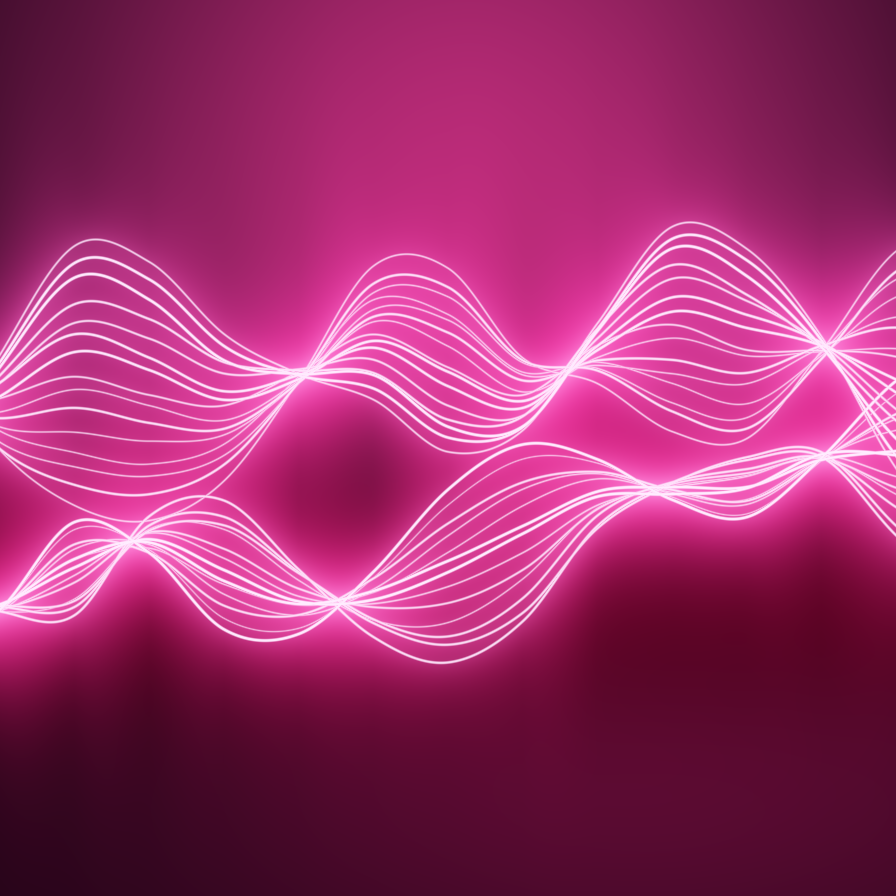
This background is drawn by a Shadertoy shader. Its source:

```glsl
// Two twisting ribbons of glowing strands over a magenta vignette.
// Each ribbon blends between two spline edges that cross at its pinches;
// summed strand distances give the lines, the hot cores and the wide halos.

const int STEPS = 12;                  // spline spans across the canvas
const int UPPER_STRANDS = 15;
const int LOWER_STRANDS = 13;
const float THIN_LINE = 0.0007;        // half widths of the strands
const float THICK_LINE = 0.0017;
const float WOBBLE = 0.005;            // looseness of the bundles
const float CORE_REACH = 0.012;        // falloff lengths of the light
const float GLOW_REACH = 0.034;
const float HALO_REACH = 0.075;

const vec3 ROSE = vec3(0.73, 0.17, 0.47);
const vec3 WINE = vec3(0.36, 0.045, 0.20);
const vec3 DARK_RED = vec3(0.32, 0.0, 0.10);
const vec3 SHADOW = vec3(0.09, 0.01, 0.07);
const vec3 CRIMSON = vec3(0.86, 0.02, 0.34);
const vec3 MAGENTA = vec3(0.86, 0.17, 0.58);
const vec3 HOT_PINK = vec3(1.0, 0.23, 0.70);
const vec3 PALE_PINK = vec3(1.0, 0.70, 0.96);
const vec3 STRAND_WHITE = vec3(1.0, 0.93, 1.0);

// Heights of both ribbon edges at even steps, one step beyond each side
const vec2 UPPER_EDGES[15] = vec2[15](
    vec2(0.453, 0.609), vec2(0.609, 0.495), vec2(0.727, 0.438),
    vec2(0.703, 0.424), vec2(0.625, 0.466), vec2(0.587, 0.573),
    vec2(0.557, 0.698), vec2(0.492, 0.698), vec2(0.516, 0.603),
    vec2(0.642, 0.577), vec2(0.751, 0.521), vec2(0.720, 0.508),
    vec2(0.620, 0.603), vec2(0.479, 0.717), vec2(0.388, 0.746));
const vec2 LOWER_EDGES[15] = vec2[15](
    vec2(0.271, 0.349), vec2(0.323, 0.319), vec2(0.415, 0.310),
    vec2(0.378, 0.419), vec2(0.297, 0.440), vec2(0.297, 0.368),
    vec2(0.365, 0.294), vec2(0.451, 0.262), vec2(0.499, 0.303),
    vec2(0.487, 0.408), vec2(0.447, 0.460), vec2(0.426, 0.490),
    vec2(0.486, 0.495), vec2(0.570, 0.404), vec2(0.622, 0.323));

float hash(float n) {
    return fract(sin(n * 12.99) * 4375.85);
}

// Catmull-Rom curve through four heights: xy = edges, zw = their slopes
vec4 edgeSpline(vec2 a, vec2 b, vec2 c, vec2 d, float f) {
    vec2 k1 = 0.5 * (c - a);
    vec2 k2 = a - 2.5 * b + 2.0 * c - 0.5 * d;
    vec2 k3 = 0.5 * (d - a) + 1.5 * (b - c);
    vec2 height = b + f * (k1 + f * (k2 + f * k3));
    vec2 slope = (k1 + f * (2.0 * k2 + 3.0 * f * k3)) * float(STEPS);
    return vec4(height, slope);
}

// Light of one ribbon: x = lines, y = core, z = glow, w = halo
vec4 ribbonLight(vec2 uv, vec4 edges, int count, float seed, float pixel) {
    float lines = 0.0;
    vec3 light = vec3(0.0);
    for (int i = 0; i < count; i++) {
        float t = float(i) / float(count - 1);
        float id = float(i) + seed;
        float phase = 6.2832 * hash(id);
        float freq = 12.0 + 7.0 * hash(id + 31.0);
        float height = mix(edges.x, edges.y, t)
                     + WOBBLE * sin(uv.x * freq + phase);
        float slope = mix(edges.z, edges.w, t)
                    + WOBBLE * freq * cos(uv.x * freq + phase);
        float dist = abs(uv.y - height) * inversesqrt(1.0 + slope * slope);

        float weight = hash(id + 7.0);
        float width = mix(THIN_LINE, THICK_LINE, weight);
        float line = 1.0 - smoothstep(width - pixel, width + pixel, dist);
        lines = max(lines, line * mix(0.72, 1.0, weight));
        light += exp(-dist / vec3(CORE_REACH, GLOW_REACH, HALO_REACH));
    }
    return vec4(lines, light / float(count));
}

// Rose light above, wine below, fading to dark corners
vec3 backdrop(vec2 uv) {
    vec2 fromTop = (uv - vec2(0.52, 0.76)) / vec2(0.62, 0.75);
    vec2 fromBase = (uv - vec2(0.72, 0.15)) / vec2(0.70, 0.34);
    vec3 upper = mix(SHADOW, ROSE, exp(-1.55 * dot(fromTop, fromTop)));
    vec3 lower = mix(SHADOW, WINE, exp(-1.2 * dot(fromBase, fromBase)));
    float redBand = exp(-pow((uv.y - 0.33) / 0.13, 2.0));
    lower = mix(lower, DARK_RED, 0.75 * redBand);
    return mix(lower, upper, smoothstep(0.32, 0.68, uv.y));
}

void mainImage(out vec4 fragColor, in vec2 fragCoord) {
    vec2 uv = fragCoord / iResolution.xy;
    float pixel = 1.0 / min(iResolution.x, iResolution.y);

    // Ribbon edges at this column
    float x = uv.x * float(STEPS);
    int k = clamp(int(x), 0, STEPS - 1);
    float f = x - float(k);
    vec4 upper = edgeSpline(UPPER_EDGES[k], UPPER_EDGES[k + 1],
                            UPPER_EDGES[k + 2], UPPER_EDGES[k + 3], f);
    vec4 lower = edgeSpline(LOWER_EDGES[k], LOWER_EDGES[k + 1],
                            LOWER_EDGES[k + 2], LOWER_EDGES[k + 3], f);
    vec4 a = ribbonLight(uv, upper, UPPER_STRANDS, 1.0, pixel);
    vec4 b = ribbonLight(uv, lower, LOWER_STRANDS, 53.0, pixel);
    vec3 light = a.yzw + b.yzw;

    // Layer the light from the wide halo to the thin strands
    vec3 color = backdrop(uv);
    vec3 haloColor = mix(CRIMSON, MAGENTA, smoothstep(0.45, 0.68, uv.y));
    color = mix(color, haloColor, 0.75 * (1.0 - exp(-1.5 * light.z * light.z - 0.4 * light.z)));
    color = mix(color, HOT_PINK, 1.0 - exp(-2.3 * light.y));
    color = mix(color, PALE_PINK, 1.0 - exp(-1.3 * light.x));
    color = mix(color, STRAND_WHITE, max(a.x, b.x));
    fragColor = vec4(color, 1.0);
}
```
